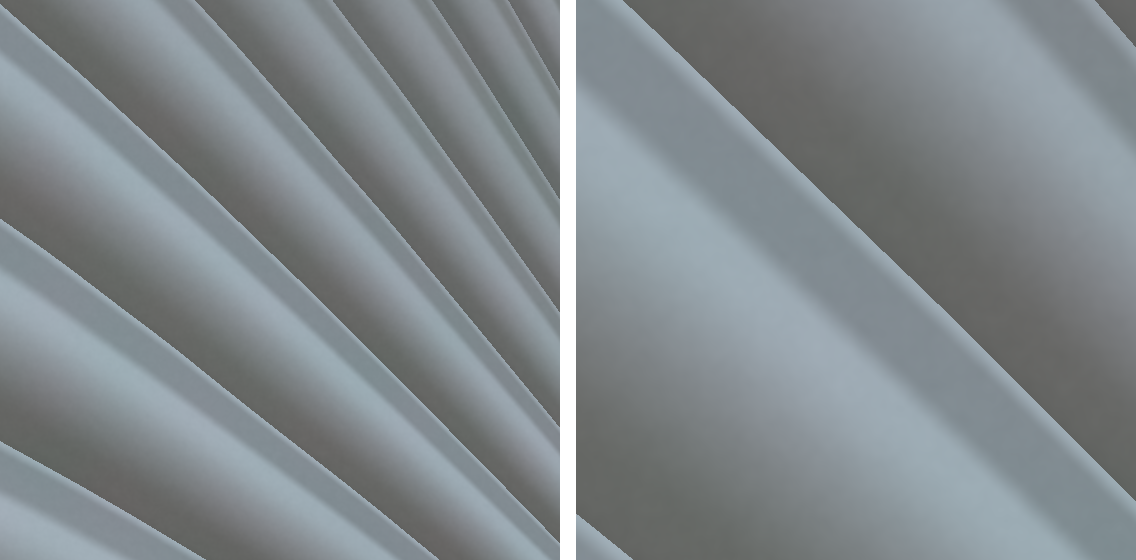
Left, the full canvas; right, a detail of the centre.
Give the GLSL for this texture, as a Shadertoy shader.

```glsl
vec2 hashGradient(vec2 cell) {
    vec2 h = vec2(dot(cell, vec2(127.1, 311.7)), dot(cell, vec2(269.5, 183.3)));
    return 2.0 * fract(sin(h) * 43758.5) - 1.0;
}

float gradientNoise(vec2 p) {
    vec2 i = floor(p), f = fract(p);
    vec2 u = f * f * f * (f * (f * 6.0 - 15.0) + 10.0);
    float a = dot(hashGradient(i), f);
    float b = dot(hashGradient(i + vec2(1, 0)), f - vec2(1, 0));
    float c = dot(hashGradient(i + vec2(0, 1)), f - vec2(0, 1));
    float d = dot(hashGradient(i + vec2(1, 1)), f - vec2(1, 1));
    return mix(mix(a, b, u.x), mix(c, d, u.x), u.y);
}

// Pleat coordinate: folds fan out from a pivot and narrow toward the top right
float pleatCoord(vec2 uv) {
    vec2 ray = uv - vec2(2.012, -0.953);
    float bow = length(ray) - 2.05;
    float angle = atan(ray.y, -ray.x) + 0.014 * bow * bow - 0.002;
    return -log((1.28 - angle) / 0.756) / 0.2015;
}

void mainImage(out vec4 fragColor, in vec2 fragCoord) {
    vec2 uv = fragCoord / iResolution.xy;
    float pleat = pleatCoord(uv) + 0.012 * gradientNoise(uv * 5.0);
    float f = fract(pleat);
    float far = smoothstep(0.9, 1.9, uv.x + uv.y);

    vec3 shadow = mix(vec3(0.395, 0.40, 0.39), vec3(0.41, 0.425, 0.425), far);
    vec3 halftone = vec3(0.505, 0.525, 0.54);
    vec3 ridge = mix(vec3(0.62, 0.675, 0.71), vec3(0.55, 0.58, 0.60), far);
    vec3 valley = mix(vec3(0.51, 0.55, 0.575), vec3(0.475, 0.50, 0.505), far);

    // Rounded fold, from shadow up to its lit ridge
    vec3 color = mix(shadow, halftone, smoothstep(0.12, 0.46, f));
    color = mix(color, ridge, smoothstep(0.36, 0.70, f));

    // Flat strip between the ridge and the next fold's shadow
    float soft = mix(0.04, 0.07, far);
    float strip = smoothstep(0.77 - soft, 0.77 + soft, f)
                * (1.0 - smoothstep(1.0 - 1.4 * soft, 1.0, f));
    color = mix(color, valley, strip);
    color -= 0.02 * exp(-f * 30.0);

    // Warm and cool blotches, lengthwise unevenness and fine grain
    color += vec3(0.018, -0.006, 0.004) * gradientNoise(uv * 7.0 + 3.0);
    color += 0.02 * gradientNoise(vec2(pleat * 2.0, length(uv) * 3.0));
    color += 0.010 * gradientNoise(uv * 60.0) + 0.008 * gradientNoise(uv * 150.0);

    fragColor = vec4(color, 1.0);
}
```
